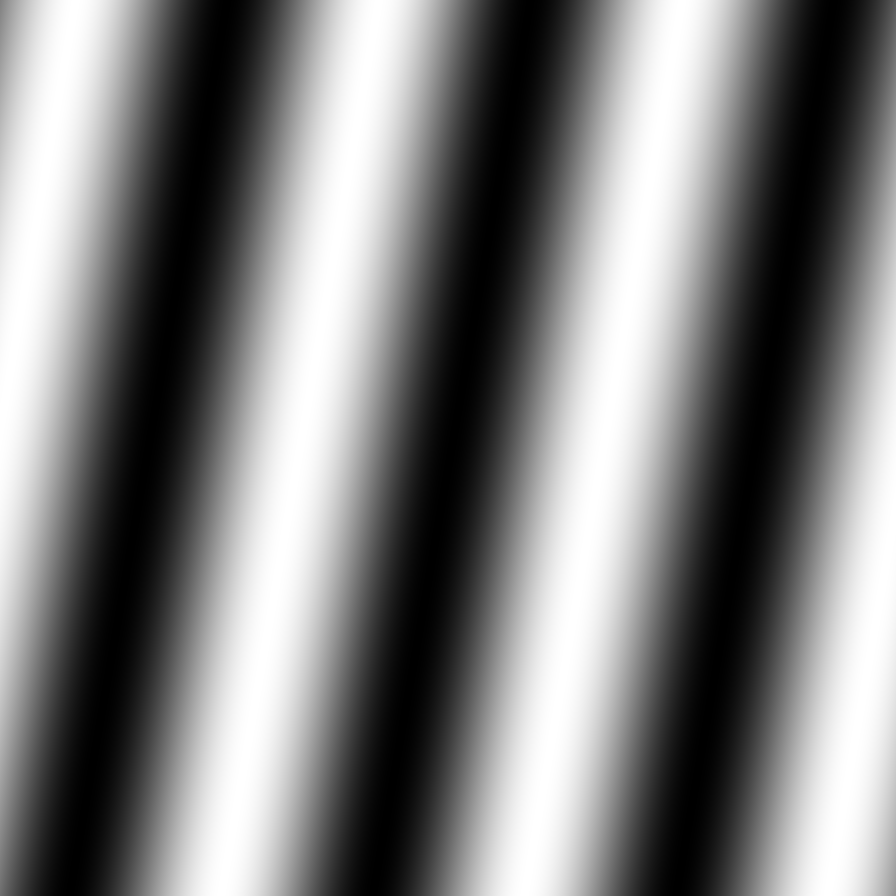
Write a three.js fragment shader that draws this pattern.

```glsl
// Tilted sine grating: soft black and white bands leaning to the right.
varying vec2 vUv;

const float TAU = 6.2831853;
const float CYCLES = 3.0;           // bands per canvas width, across the stripes
const float TILT = radians(10.0);   // lean of the bands from vertical
const float PHASE = 0.0;            // offset in cycles from the upper left corner
const vec3 DARK = vec3(0.0);
const vec3 LIGHT = vec3(1.0);

// Smooth wave from 0 to 1, one period per unit
float sineWave(float cycles) {
  return 0.5 + 0.5 * sin(TAU * cycles);
}

void main() {
  // Distance across the bands, measured from the upper left corner
  vec2 fromCorner = vec2(vUv.x, 1.0 - vUv.y);
  float across = dot(fromCorner, vec2(cos(TILT), sin(TILT)));

  float brightness = sineWave(CYCLES * across + PHASE);
  gl_FragColor = vec4(mix(DARK, LIGHT, brightness), 1.0);
}
```
